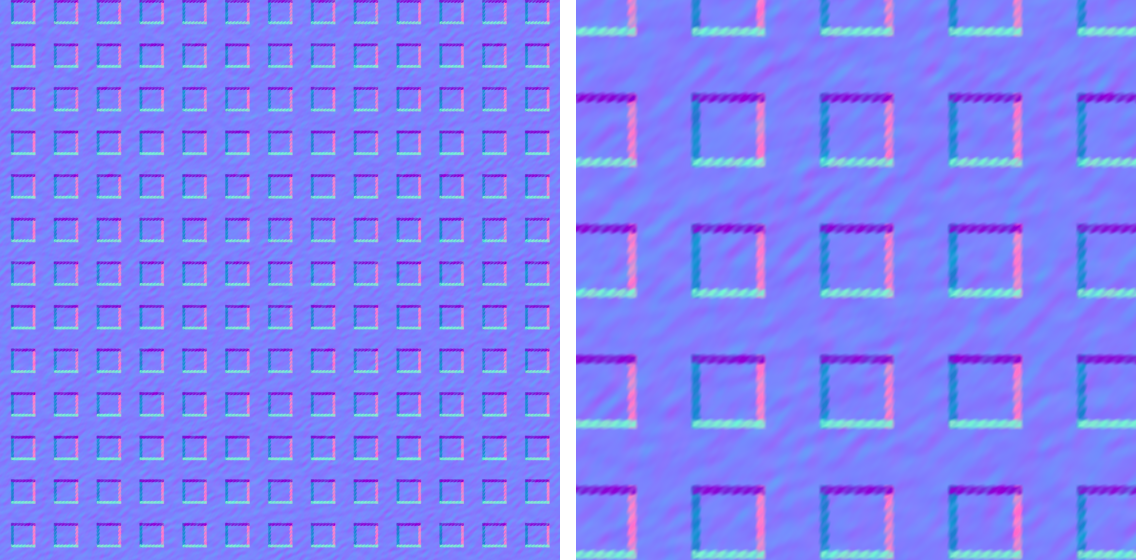
Left: the whole. Right: its middle third, enlarged.
Reproduce this texture map procedurally as a WebGL 1 fragment shader.

```glsl
precision highp float;
// Tangent-space normal map: a 13 by 13 grid of small square frames on a
// finely grained surface. Each frame side has its own slope colour, and
// diagonal streak noise tilts the surface and roughens the frame lines.

#define PITCH vec2(0.0765, 0.07785)   // spacing of the squares
#define FIRST vec2(0.0415, 0.0443)    // centre of the lower left square
#define HALF_SIDE 0.0193              // centre to middle of a frame line
#define LINE_HALF 0.0024              // half width of a frame line
#define LINE_SOFT 0.0016              // softness of the line edges
#define GRAIN_SCALE vec2(75.0, 165.0) // grain cells along and across streaks
#define GRAIN_TILT 0.15               // strength of the fine slopes
#define ROPE_FREQ 165.0               // diagonal notches per canvas width
#define ROPE_DEPTH 0.42               // how far notches fade the lines

uniform vec2 u_resolution;

float hash(vec2 p) {
  return fract(sin(dot(p, vec2(127.1, 311.7))) * 43758.5453);
}

float noise(vec2 p) {
  vec2 i = floor(p);
  vec2 f = fract(p);
  f = f * f * (3.0 - 2.0 * f);
  float low = mix(hash(i), hash(i + vec2(1.0, 0.0)), f.x);
  float high = mix(hash(i + vec2(0.0, 1.0)), hash(i + vec2(1.0, 1.0)), f.x);
  return mix(low, high, f.y);
}

// Height of the grain, stretched along the rising diagonal.
float grainHeight(vec2 p) {
  vec2 q = vec2(p.x + p.y, p.x - p.y) * 0.7071;
  return 0.7 * noise(q * GRAIN_SCALE + 40.0)
       + 0.3 * noise(q * GRAIN_SCALE * 1.9 + 90.0);
}

// One inside the limit, zero outside, with a soft edge.
float inside(float d, float limit, float soft) {
  return 1.0 - smoothstep(limit - soft, limit + soft, d);
}

void main() {
  vec2 uv = gl_FragCoord.xy / u_resolution;
  float pixel = 1.0 / min(u_resolution.x, u_resolution.y);
  float soft = max(LINE_SOFT, 0.7 * pixel);

  // Fine slopes from height differences across and along the streaks.
  vec2 acrossStep = vec2(0.0022, -0.0022);
  vec2 alongStep = vec2(0.003, 0.003);
  float across = grainHeight(uv + acrossStep) - grainHeight(uv - acrossStep);
  float along = grainHeight(uv + alongStep) - grainHeight(uv - alongStep);
  float broad = noise(uv * vec2(22.0, 26.0)) - 0.5;
  vec2 tilt = GRAIN_TILT * (across * vec2(0.8, -1.0) + along * vec2(0.25))
            + broad * vec2(0.015, -0.03);
  vec3 color = vec3(vec2(0.497, 0.502) + tilt, 0.995 - dot(tilt, tilt));

  // Local position in the nearest square.
  vec2 cell = floor((uv - FIRST) / PITCH + 0.5);
  vec2 p = uv - FIRST - cell * PITCH;

  // Diagonal notches; their depth varies by column and by row.
  float rope = sin(6.2832 * ROPE_FREQ * (uv.x - uv.y * 0.9));
  vec2 wear = vec2(hash(vec2(cell.x, 3.0)), hash(vec2(7.0, cell.y)));
  wear = ROPE_DEPTH * mix(vec2(0.35), vec2(1.0), wear);
  vec2 strength = 1.0 - wear * (0.5 - 0.5 * rope);
  strength = clamp(strength + across * 0.25, 0.0, 1.0);

  // Frame lines: x holds the upright sides, y the level sides.
  vec2 a = abs(p);
  vec2 offset = abs(a - HALF_SIDE + rope * wear * 0.0012);
  float reach = HALF_SIDE + LINE_HALF;
  float upright = inside(offset.x, LINE_HALF, soft) * inside(a.y, reach, soft);
  float level = inside(offset.y, LINE_HALF, soft) * inside(a.x, reach, soft);

  // Slope colours of the four sides.
  vec3 leftColor = vec3(0.08, 0.54, 0.81);
  vec3 rightColor = vec3(1.0, 0.51, 0.79);
  vec3 topColor = vec3(0.51, 0.05, 0.83);
  vec3 bottomColor = vec3(0.49, 0.95, 0.82);
  vec3 uprightColor = p.x < 0.0 ? leftColor : rightColor;
  vec3 levelColor = p.y < 0.0 ? bottomColor : topColor;
  uprightColor.rg += tilt;
  levelColor.rg += tilt;

  color = mix(color, uprightColor, upright * strength.x);
  color = mix(color, levelColor, level * strength.y);
  gl_FragColor = vec4(clamp(color, 0.0, 1.0), 1.0);
}
```
